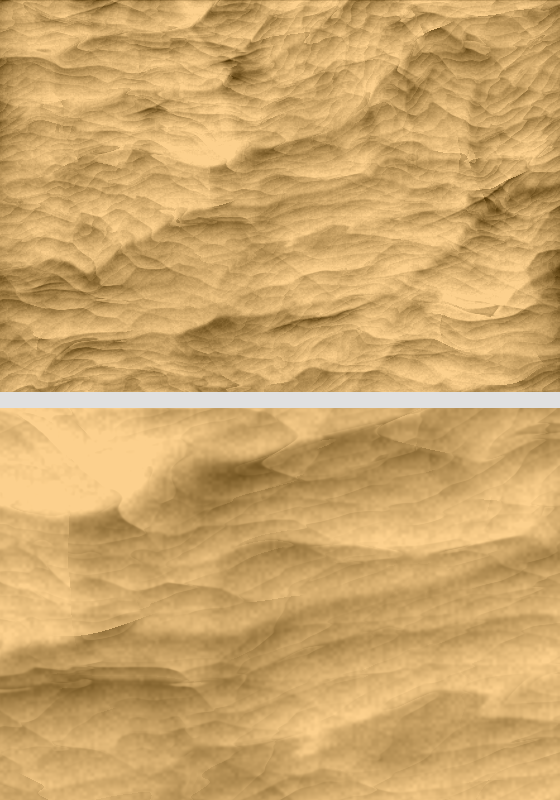
Top, the full canvas; bottom, a detail of the centre.
Reproduce this texture procedurally as a Shadertoy shader.

```glsl
// Crumpled brown wrapping paper, lit from the upper left.
// Warped layers of wide soft Voronoi facets give slopes with sharp ridges;
// scattered long folds, worn side edges and fibre grain finish the sheet.

const vec3 SHADOW_BROWN = vec3(0.45, 0.33, 0.13);
const vec3 LIT_PAPER = vec3(0.95, 0.78, 0.52);
const int FACET_LAYERS = 4;
const int FOLD_COUNT = 34;

float hash(vec2 p) {
    return fract(sin(dot(p, vec2(127.1, 311.7))) * 43758.5453);
}

vec2 hash2(vec2 p) {
    return vec2(hash(p), hash(p + 37.3));
}

mat2 rotation(float angle) {
    float c = cos(angle), s = sin(angle);
    return mat2(c, -s, s, c);
}

float noise(vec2 p) {
    vec2 cell = floor(p), f = fract(p);
    f = f * f * (3.0 - 2.0 * f);
    float low = mix(hash(cell), hash(cell + vec2(1, 0)), f.x);
    float high = mix(hash(cell + vec2(0, 1)), hash(cell + vec2(1, 1)), f.x);
    return mix(low, high, f.y);
}

vec2 warp(vec2 p, float frequency, float amount) {
    vec2 q = p * frequency;
    return p + amount * (vec2(noise(q + 11.7), noise(q + 53.1)) - 0.5);
}

// Slope (xy) and random tilt (z) of the facet under p, blended at its ridges.
vec3 facet(vec2 p, float sharpness) {
    vec2 cell = floor(p);
    vec3 sum = vec3(0.0);
    float total = 0.0;
    for (int y = -1; y <= 1; y++) {
        for (int x = -1; x <= 1; x++) {
            vec2 id = cell + vec2(x, y);
            vec2 offset = p - id - hash2(id);
            float weight = exp(-sharpness * dot(offset, offset)) + 1e-9;
            sum += weight * vec3(offset, hash(id + 91.7) - 0.5);
            total += weight;
        }
    }
    return sum / total;
}

// Light falling on several generations of facets, each broken by the last.
float facetLight(vec2 p) {
    float light = 0.0, frequency = 6.0, weight = 0.85;
    vec2 q = warp(warp(p, 3.0, 0.12), 13.0, 0.03);
    for (int i = 0; i < FACET_LAYERS; i++) {
        float layer = float(i);
        vec2 local = rotation(0.42 * sin(layer * 2.4 + 0.8)) * q;
        local = local * vec2(0.5, 1.0) * frequency + layer * 19.3;
        vec3 slope = facet(local, 30.0);
        float strength = 0.35 + 1.3 * noise(p * 3.5 + layer * 7.1);
        light += weight * strength * dot(slope, vec3(1.0, -3.3, 2.4));
        q += slope.xy * 0.22 / frequency;
        frequency *= 1.9;
        weight *= 0.76;
    }
    return light;
}

// One tapered fold: a lit lip above the line, a fading shadow below it.
float foldLight(vec2 p, float halfLength, float width) {
    float taper = 1.0 - smoothstep(0.15, 1.0, abs(p.x) / halfLength);
    float above = smoothstep(-0.003, 0.003, p.y);
    float lip = above * exp(-abs(p.y) / 0.008);
    float shade = (1.0 - above) * exp(-abs(p.y) / (width * (0.3 + taper)));
    float core = exp(-p.y * p.y / 0.000006);
    return taper * (0.8 * lip - 1.5 * shade - 0.7 * core);
}

float scatteredFolds(vec2 p, float aspect) {
    float light = 0.0;
    vec2 bent = warp(warp(p, 7.0, 0.035), 25.0, 0.010);
    for (int i = 0; i < FOLD_COUNT; i++) {
        vec2 seed = vec2(float(i) * 1.7 + 3.0, 8.3);
        vec2 center = hash2(seed) * vec2(aspect, 1.0);
        float angle = (hash(seed + 5.1) - 0.5) * 1.1;
        float halfLength = mix(0.06, 0.24, hash(seed + 9.4));
        float width = mix(0.006, 0.018, hash(seed + 14.2));
        float strength = mix(0.5, 2.0, pow(hash(seed + 21.6), 2.0));
        vec2 local = rotation(angle) * (bent - center);
        light += strength * foldLight(local, halfLength, width);
    }
    return light;
}

// Brown wear along the left and right sides, with a thin dark top rim.
float edgeWear(vec2 p, float aspect) {
    float side = min(p.x, aspect - p.x);
    float ragged = 0.4 + 1.1 * noise(p * vec2(3.0, 7.0));
    float rim = 1.0 - smoothstep(0.0, 0.005, 1.0 - p.y);
    return 0.38 * ragged * exp(-side / 0.04) + 0.3 * rim;
}

void mainImage(out vec4 fragColor, in vec2 fragCoord) {
    vec2 p = fragCoord / iResolution.y;
    float aspect = iResolution.x / iResolution.y;

    // Surface light, with longer dark tails than bright ones
    float light = facetLight(p) + scatteredFolds(p, aspect);
    light = clamp(light, -6.0, 5.0);
    light -= 0.06 * light * light;

    // Broad mottling and fine paper fibres
    float mottling = noise(p * 4.0 + 2.6) - 0.5;
    float grain = noise(p * 310.0) - 0.5;
    float fibres = noise(p * vec2(90.0, 190.0) + 6.2) - 0.5;

    float tone = 0.75 + 0.12 * light + 0.10 * mottling;
    tone += 0.13 * grain + 0.07 * fibres - edgeWear(p, aspect);
    vec3 color = mix(SHADOW_BROWN, LIT_PAPER, clamp(tone, -0.5, 1.08));
    fragColor = vec4(clamp(color, 0.0, 1.0), 1.0);
}
```
